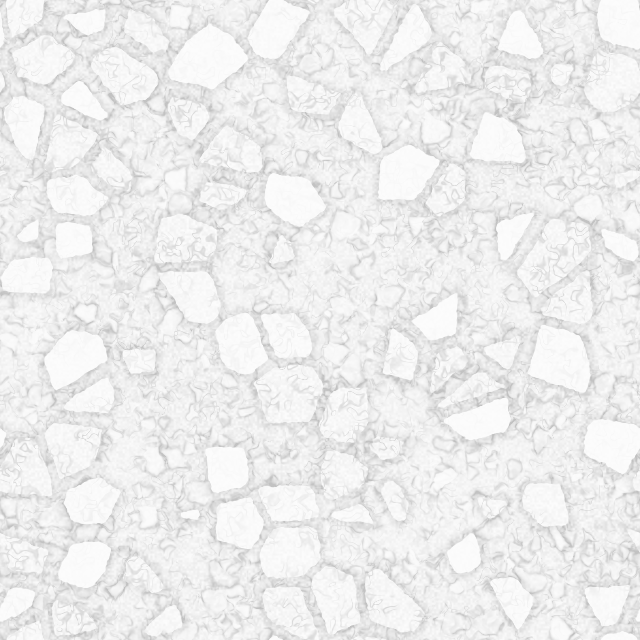
A three.js fragment shader for this texture map:

```glsl
// Pale occlusion map of angular stones bedded in fine, grainy gravel.
varying vec2 vUv;

const float PALE = 0.99;           // open stone faces
const float DARKEST = 0.76;        // deepest crevice
const float STONE_GRID = 12.0;     // cells across the canvas
const float PEBBLE_GRID = 27.0;
const float CHIP_GRID = 58.0;
const float STONE_SHARE = 0.62;    // part of the cells that hold a stone
const float PEBBLE_SHARE = 0.24;
const float CHIP_SHARE = 0.3;
const float HALO_WIDTH = 0.009;
const float HALO_DEPTH = 0.08;
const float RIM_WIDTH = 0.0026;
const float RIM_DEPTH = 0.1;
const float EDGE_SOFTNESS = 0.001;
const float EDGE_WOBBLE = 0.004;
const float FUZZ = 0.0022;         // ragged detail of the edges
const float SCRATCH_DEPTH = 0.12;
const float SPECKLE_DEPTH = 0.075;

vec3 hash3(vec2 p, float seed) {
  vec3 q = fract(vec3(p.xyx + seed) * vec3(0.1031, 0.1030, 0.0973));
  q += dot(q, q.yxz + 33.33);
  return fract((q.xxy + q.yzz) * q.zyx);
}

// Value noise that repeats after n cells
float noise(vec2 uv, float n, float seed) {
  vec2 p = uv * n, c = floor(p), f = fract(p);
  f = f * f * (3.0 - 2.0 * f);
  float a = hash3(mod(c, n), seed).x;
  float b = hash3(mod(c + vec2(1.0, 0.0), n), seed).x;
  float d = hash3(mod(c + vec2(0.0, 1.0), n), seed).x;
  float e = hash3(mod(c + 1.0, n), seed).x;
  return mix(mix(a, b, f.x), mix(d, e, f.x), f.y);
}

// Thin winding lines along the middle level of the noise
float scratches(vec2 uv, float n, float seed) {
  return 1.0 - smoothstep(0.0, 0.2, abs(noise(uv, n, seed) - 0.5));
}

vec2 site(vec2 cell, float n, float seed) {
  return 0.04 + 0.92 * hash3(mod(cell, n), seed).xy;
}

// x: presence, y: inset from the cell border, z: roughness
vec3 traits(vec2 cell, float n, float share, float seed) {
  vec3 h = hash3(mod(cell, n), seed + 17.0);
  return vec3(step(h.x, share), mix(0.07, 0.25, h.y * h.y), h.z);
}

// x: signed distance to the nearest stone edge, positive inside; y: roughness
vec2 stoneField(vec2 uv, float n, float share, float seed) {
  vec2 p = uv * n, base = floor(p), f = fract(p);
  vec2 nearCell = vec2(0.0), toNear = vec2(0.0);
  float best = 9.0;
  for (int j = -1; j <= 1; j++)
  for (int i = -1; i <= 1; i++) {
    vec2 g = vec2(float(i), float(j));
    vec2 r = g + site(base + g, n, seed) - f;
    float d = dot(r, r);
    if (d < best) { best = d; nearCell = g; toNear = r; }
  }
  vec3 own = traits(base + nearCell, n, share, seed);
  float blend = 0.0, outside = 9.0;
  for (int j = -2; j <= 2; j++)
  for (int i = -2; i <= 2; i++) {
    vec2 g = nearCell + vec2(float(i), float(j));
    vec2 r = g + site(base + g, n, seed) - f;
    vec2 across = r - toNear;
    if (dot(across, across) > 0.00001) {
      float edge = dot(0.5 * (toNear + r), normalize(across));
      blend += exp(-35.0 * edge);
      vec3 other = traits(base + g, n, share, seed);
      if (other.x > 0.5) outside = min(outside, edge + other.y);
    }
  }
  float border = -log(blend + 0.000001) / 35.0;
  float inside = own.x > 0.5 ? border - own.y : -9.0;
  return vec2(max(inside, -outside) / n, own.z);
}

// Lays small fragments with broken, shaded rims over the ground
float layFragments(float ground, vec2 uv, float n, float share, float seed) {
  vec2 piece = stoneField(uv, n, share, seed);
  float q = (piece.x + 0.4 * RIM_WIDTH) / RIM_WIDTH;
  float broken = smoothstep(0.2, 0.75, noise(uv, 2.0 * n, seed + 3.0));
  float face = PALE - 0.08 * piece.y * noise(uv, 210.0, seed);
  float tone = mix(ground, face, 0.85 * smoothstep(-EDGE_SOFTNESS, EDGE_SOFTNESS, piece.x));
  return tone - RIM_DEPTH * exp(-q * q) * broken;
}

void main() {
  vec2 warp = vec2(noise(vUv, 75.0, 3.0), noise(vUv, 75.0, 5.0)) - 0.5;
  vec2 fuzz = vec2(noise(vUv, 220.0, 43.0), noise(vUv, 220.0, 47.0)) - 0.5;
  vec2 uv = vUv + EDGE_WOBBLE * warp + FUZZ * fuzz;
  vec2 bent = vUv + 3.5 * EDGE_WOBBLE * warp;
  float grain = noise(vUv, 300.0, 7.0);

  // Gravel bed of short curled marks, calmer in some patches
  float patches = smoothstep(0.2, 0.75, noise(vUv, 11.0, 11.0));
  float clumps = smoothstep(0.3, 0.75, noise(bent, 62.0, 13.0));
  float tone = PALE - 0.008 - SPECKLE_DEPTH * grain * (0.55 + 0.3 * patches);
  tone -= SCRATCH_DEPTH * scratches(bent, 135.0, 19.0) * clumps * (0.45 + 0.25 * patches);
  tone = layFragments(tone, bent, CHIP_GRID, CHIP_SHARE, 23.0);
  tone = layFragments(tone, uv + EDGE_WOBBLE * warp, PEBBLE_GRID, PEBBLE_SHARE, 29.0);

  // Grainy shade around the large stones
  vec2 stone = stoneField(uv, STONE_GRID, STONE_SHARE, 31.0);
  float reach = min(stone.x, 0.0) / HALO_WIDTH;
  tone -= HALO_DEPTH * exp(-reach * reach) * (0.55 + 0.8 * grain);

  // Stone faces, from smooth to pitted
  float rough = smoothstep(0.1, 0.9, stone.y);
  float wear = smoothstep(0.3, 0.7, noise(bent, 38.0, 37.0));
  float face = PALE - 0.035 * grain * (0.25 + rough);
  face -= SCRATCH_DEPTH * scratches(bent, 125.0, 41.0) * wear * (0.1 + 0.8 * rough);
  tone = mix(tone, face, smoothstep(-EDGE_SOFTNESS, EDGE_SOFTNESS, stone.x));

  gl_FragColor = vec4(vec3(clamp(tone, DARKEST, 1.0)), 1.0);
}
```
